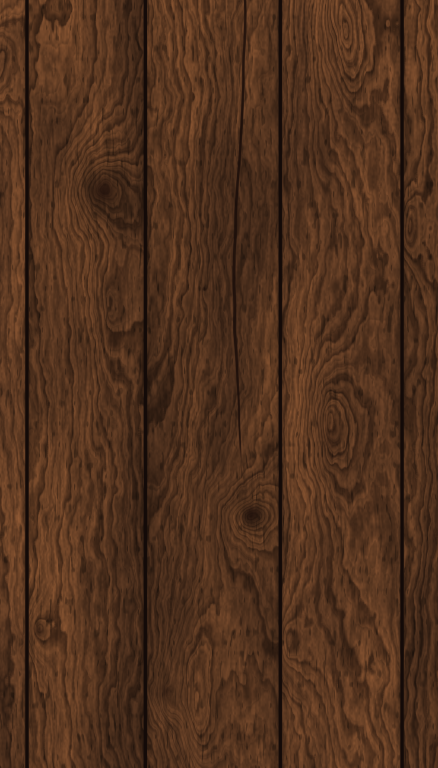
A Shadertoy shader for this texture:

```glsl
// Dark walnut planks: five upright boards with flowing grain, knots, pores and a long crack.

const vec4 SEAMS = vec4(0.0616, 0.332, 0.640, 0.918);

// Grain swirls: centre xy, radii xy
const int SWIRLS = 12;
const vec4 SWIRL[SWIRLS] = vec4[SWIRLS](
    vec4(0.238, 1.315, 0.070, 0.085), vec4(0.575, 0.582, 0.050, 0.065),
    vec4(0.758, 0.760, 0.065, 0.140), vec4(0.790, 1.680, 0.070, 0.240),
    vec4(0.377, 0.174, 0.035, 0.045), vec4(0.087, 0.310, 0.030, 0.050),
    vec4(0.940, 1.224, 0.030, 0.070), vec4(0.450, 0.150, 0.090, 0.300),
    vec4(0.470, 1.098, 0.008, 0.012), vec4(0.250, 1.050, 0.060, 0.220),
    vec4(0.660, 0.300, 0.060, 0.130), vec4(0.000, 1.600, 0.040, 0.110));
// Ring count and core darkness of each swirl
const vec2 STRENGTH[SWIRLS] = vec2[SWIRLS](
    vec2(10.0, 0.9), vec2(10.0, 0.9), vec2(9.0, 0.25), vec2(11.0, 0.0),
    vec2(5.0, 0.5), vec2(4.0, 0.5), vec2(5.0, 0.4), vec2(12.0, 0.0),
    vec2(1.0, 0.9), vec2(6.0, 0.0), vec2(7.0, 0.0), vec2(6.0, 0.0));

float hash(vec2 p) {
    return fract(sin(dot(p, vec2(127.1, 311.7))) * 43758.5453);
}

float noise(vec2 p) {
    vec2 i = floor(p), f = fract(p);
    f = f * f * (3.0 - 2.0 * f);
    return mix(mix(hash(i), hash(i + vec2(1, 0)), f.x),
               mix(hash(i + vec2(0, 1)), hash(i + vec2(1, 1)), f.x), f.y);
}

float fbm(vec2 p) {
    float sum = 0.0, amp = 0.5;
    for (int i = 0; i < 4; i++) {
        sum += amp * noise(p);
        p = p * 2.03 + 7.3;
        amp *= 0.5;
    }
    return sum / 0.9375;
}

float boardAt(float x) {
    return dot(step(SEAMS, vec4(x)), vec4(1.0));
}

// Dark latewood that deepens slowly and ends sharply, with a random weight per ring
float ringLine(float h, float blur) {
    float f = fract(h);
    float line = smoothstep(0.2, 0.85, f) * (1.0 - smoothstep(0.9 - min(blur, 0.5), 1.0, f));
    return line * (0.35 + 0.65 * hash(vec2(floor(h), 3.0)));
}

void mainImage(out vec4 fragColor, in vec2 fragCoord) {
    vec2 p = fragCoord / iResolution.x;
    float px = 1.0 / iResolution.x;
    float board = boardAt(p.x);
    vec2 shift = board * vec2(17.3, 9.1);

    // Height field whose contours are the growth rings
    vec2 warp = vec2(fbm(p * vec2(9.0, 5.0) + shift), fbm(p * vec2(8.0, 6.0) + shift + 40.0)) - 0.5;
    vec2 q = p + warp * vec2(0.05, 0.09);
    float height = 36.0 * q.x + 9.0 * fbm(p * vec2(4.0, 1.3) + shift);
    height += 0.5 * noise(p * vec2(60.0, 30.0)) + 0.25 * noise(p * vec2(140.0, 60.0));
    float core = 0.0, halo = 0.0;
    for (int i = 0; i < SWIRLS; i++) {
        vec4 s = SWIRL[i];
        if (boardAt(s.x) != board) continue;
        float d = length((q - s.xy) / s.zw);
        height += STRENGTH[i].x * exp(-d * sqrt(d / (d + 0.15)));
        float near = length((p + warp * 0.025 - s.xy) / s.zw);
        core = max(core, STRENGTH[i].y * exp(-near * near * 12.0));
        halo = max(halo, STRENGTH[i].y * exp(-near * near * 1.2));
    }
    float blur = fwidth(height);
    float rings = ringLine(height, blur) * (1.0 - smoothstep(0.5, 1.2, blur));
    float fineRings = ringLine(height * 2.3 + 0.4, blur * 2.3) * (1.0 - smoothstep(0.2, 0.5, blur));

    // Broad orange and umber streaks that follow the grain
    float streak = fbm(vec2(height * 0.32, p.y * 1.6) + shift);
    float patches = fbm(p * vec2(7.0, 2.0) + shift + 80.0);
    float warmth = smoothstep(0.25, 0.75, 0.5 * streak + 0.5 * patches);
    warmth += 0.35 * exp(-pow((p.x - 0.425) / 0.045, 2.0)) * smoothstep(0.3, 0.8, p.y);
    vec3 col = mix(vec3(0.315, 0.195, 0.120), vec3(0.485, 0.300, 0.175), clamp(warmth, 0.0, 1.0));
    col *= 0.94 + 0.12 * hash(vec2(board, 5.0));
    col *= 1.0 - vec3(0.42, 0.44, 0.44) * rings;
    col *= 1.0 - 0.20 * fineRings;

    // Fibres and short dark pores
    vec2 fibre = vec2(q.x * 0.6 + p.x * 0.4, p.y);
    col *= 0.86 + 0.28 * noise(fibre * vec2(230.0, 28.0) + shift);
    col *= 0.93 + 0.14 * noise(p * vec2(300.0, 160.0));
    col *= 1.0 - 0.28 * smoothstep(0.74, 0.95, noise(fibre * vec2(190.0, 42.0) + 31.0));

    // Knots
    col *= 1.0 - 0.3 * halo;
    col = mix(col, vec3(0.12, 0.06, 0.04), 0.85 * core);

    // Long crack that tapers towards its lower end
    float crackX = 0.547 + 0.012 * sin(5.0 * p.y - 0.79) + 0.003 * (noise(vec2(p.y * 18.0, 2.0)) - 0.5);
    float crackWidth = 0.0018 * smoothstep(0.68, 1.0, p.y) * (0.5 + 0.5 * noise(vec2(p.y * 9.0, 6.0)));
    float crack = 1.0 - smoothstep(crackWidth, crackWidth + 1.5 * px, abs(p.x - crackX));
    col = mix(col, vec3(0.10, 0.05, 0.035), 0.85 * crack * smoothstep(0.68, 0.75, p.y));

    // Seams with a soft shadow on both edges
    vec4 gaps = abs(SEAMS - p.x);
    float gap = min(min(gaps.x, gaps.y), min(gaps.z, gaps.w));
    col *= 1.0 - 0.35 * exp(-gap / 0.006);
    col = mix(vec3(0.075, 0.040, 0.030), col, smoothstep(0.0022, 0.0022 + 1.5 * px, gap));

    fragColor = vec4(col, 1.0);
}
```
